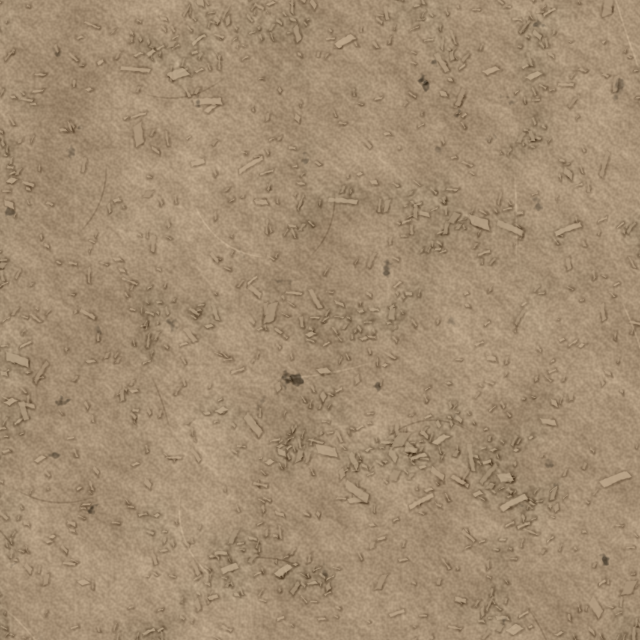
Reproduce this texture procedurally as a Shadertoy shader.

```glsl
// Dry trodden earth strewn with wood chips, straw fibres and dark crumbs

vec3 hash3(vec2 cell) {
    vec3 q = fract(cell.xyx * vec3(0.1031, 0.1030, 0.0973));
    q += dot(q, q.yxz + 33.33);
    return fract((q.xxy + q.yzz) * q.zyx);
}

mat2 rotate(float a) {
    return mat2(cos(a), -sin(a), sin(a), cos(a));
}

float cornerSlope(vec2 cell, vec2 offset) {
    float a = 6.2832 * hash3(cell + 19.0).x;
    return dot(vec2(cos(a), sin(a)), offset);
}

float gradientNoise(vec2 p) {
    vec2 i = floor(p), f = fract(p);
    vec2 u = f * f * f * (f * (f * 6.0 - 15.0) + 10.0);
    vec2 e = vec2(1.0, 0.0);
    return mix(mix(cornerSlope(i, f), cornerSlope(i + e, f - e), u.x),
               mix(cornerSlope(i + e.yx, f - e.yx), cornerSlope(i + 1.0, f - 1.0), u.x), u.y);
}

float fbm(vec2 p) {
    float sum = 0.0, amp = 1.0;
    for (int i = 0; i < 4; i++) {
        sum += amp * gradientNoise(p);
        p = rotate(0.6) * p * 2.03 + 7.3;
        amp *= 0.55;
    }
    return sum;
}

// Share of loose litter lying around a point, 0 to 1
float litter(vec2 p) {
    float n = gradientNoise(p * 6.0 + 3.7) + 0.7 * gradientNoise(p * 15.0 + 11.0);
    return smoothstep(-0.05, 0.55, n);
}

// Lays one size class of pale slivers with dark rims over the ground tone
float layChips(float tone, vec2 p, float cells, float density, float pixel) {
    vec2 g = p * cells;
    for (int j = -1; j <= 1; j++)
    for (int i = -1; i <= 1; i++) {
        vec2 cell = floor(g) + vec2(i, j);
        vec3 place = hash3(cell + cells), form = hash3(cell + cells + 71.0);
        vec2 centre = cell + 0.1 + 0.8 * place.xy;
        if (place.z > density * mix(0.16, 1.0, litter(centre / cells))) continue;

        vec2 away = g - centre;
        vec2 q = rotate(-0.8 + 3.0 * (form.x - 0.5)) * away;
        q.x += q.y * (form.z - 0.5) * 1.4;
        q.y += 0.25 * (form.x - 0.5) * q.x * q.x;
        vec2 size = vec2(mix(0.15, 0.5, form.y), mix(0.035, 0.15, form.z * form.z));
        vec2 b = abs(q) - size;
        float d = length(max(b, 0.0)) + min(max(b.x, b.y), 0.0) - 0.03;
        d = d / cells + 0.0015 * gradientNoise(p * 150.0);

        float side = 0.6 + 0.4 * dot(away, vec2(0.6, -0.8)) / (length(away) + 0.01);
        float rim = smoothstep(0.0045, 0.0, abs(d - 0.0008));
        float body = smoothstep(pixel, -pixel, d + 0.0004);
        tone -= 0.13 * rim * side;
        tone = mix(tone, 0.015 + 0.1 * form.x, 0.8 * body);
    }
    return tone;
}

// Long thin bent fibres, some pale and some dark
float fibres(vec2 p, float pixel) {
    float sum = 0.0;
    vec2 g = p * 5.0;
    for (int j = -1; j <= 1; j++)
    for (int i = -1; i <= 1; i++) {
        vec2 cell = floor(g) + vec2(i, j);
        vec3 r = hash3(cell + 43.0), s = hash3(cell + 89.0);
        vec2 q = rotate(-0.8 + 2.4 * (s.x - 0.5)) * (g - cell - r.xy);
        q.y += (s.y - 0.5) * 2.2 * q.x * q.x;
        float line = smoothstep(0.0012 + pixel, 0.0, abs(q.y) / 5.0);
        float ends = smoothstep(0.5, 0.2, abs(q.x) / (0.5 + 0.5 * s.z));
        sum += step(r.z, 0.5) * line * ends * (s.z > 0.7 ? 0.06 : -0.08);
    }
    return sum;
}

// Coverage of ragged dark crumbs
float crumbs(vec2 p, float cells, float share) {
    float cover = 0.0;
    vec2 g = p * cells;
    float ragged = 0.011 * gradientNoise(p * 65.0) + 0.008 * gradientNoise(p * 140.0);
    for (int j = -1; j <= 1; j++)
    for (int i = -1; i <= 1; i++) {
        vec2 cell = floor(g) + vec2(i, j);
        vec3 r = hash3(cell + 131.0 + cells), s = hash3(cell + 167.0);
        vec2 q = rotate(6.28 * s.x) * (g - cell - r.xy) * vec2(0.75, 1.25);
        float d = length(q) / cells - mix(0.03, 0.085, s.y * s.y) / cells + ragged;
        cover = max(cover, step(r.z, share) * mix(0.4, 0.95, s.z) * smoothstep(0.004, -0.006, d));
    }
    return cover;
}

void mainImage(out vec4 fragColor, in vec2 fragCoord) {
    vec2 p = fragCoord / iResolution.y;
    float pixel = 1.0 / iResolution.y;
    float clutter = litter(p);

    // Broad patches, slanted scuffs and fine grain
    vec2 slant = rotate(-0.7) * p;
    float tone = 0.012 + 0.062 * fbm(p * 5.0 + 2.0);
    tone += 0.055 * fbm(slant * vec2(14.0, 34.0));
    tone += 0.065 * gradientNoise(slant * vec2(75.0, 150.0));
    tone += 0.07 * gradientNoise(p * 215.0);
    tone += clutter * (0.1 * gradientNoise(p * 85.0) - 0.022);

    // Litter from fine to coarse
    tone += fibres(p, pixel);
    tone = layChips(tone, p, 75.0, 0.45, pixel);
    tone = layChips(tone, p, 40.0, 0.5, pixel);
    tone = layChips(tone, p, 22.0, 0.3, pixel);

    vec3 earth = vec3(0.64, 0.553, 0.449) + tone * vec3(1.0, 1.0, 0.96);
    earth += clutter * vec3(-0.008, 0.0, 0.0);
    float dark = max(crumbs(p, 6.0, 0.35), 0.7 * crumbs(p, 14.0, 0.16));
    vec3 crumbColour = vec3(0.27, 0.225, 0.165) + 0.7 * tone;
    fragColor = vec4(mix(earth, crumbColour, dark), 1.0);
}
```
